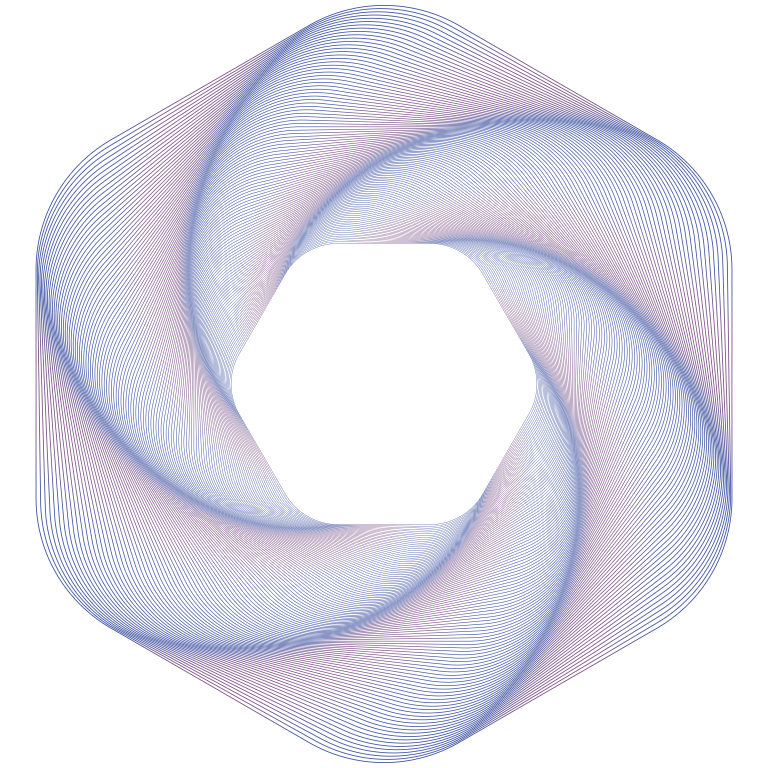
A Shadertoy shader for this background:

```glsl
// A twisted ring of fine outlines: rounded hexagons shrink as they turn a
// quarter circle, so their crowded corners form six spiral bands.
// Each outline is a distance function drawn as a thin box-filtered stroke.

const float SECTOR = 1.04719755; // sixty degrees

// Angle measured from the middle of the nearest hexagon side
float sideAngle(float angle) {
    return mod(angle + 0.5 * SECTOR, SECTOR) - 0.5 * SECTOR;
}

// Rounded hexagon of apothem 1, in polar coordinates about a side's middle
float roundedHexagon(float radius, float angle) {
    float rounding = 0.43;
    float core = 1.0 - rounding;
    vec2 q = radius * vec2(cos(angle), abs(sin(angle)));
    vec2 beyond = q - core * vec2(1.0, 0.57735);
    return length(max(beyond, 0.0)) + min(beyond.x, 0.0) - rounding;
}

// Share of a pixel covered by a stroke, also for strokes below a pixel
float strokeCoverage(float dist, float halfWidth, float pixel) {
    return clamp(0.5 + (halfWidth - dist) / pixel, 0.0, 1.0)
         - clamp(0.5 - (halfWidth + dist) / pixel, 0.0, 1.0);
}

void mainImage(out vec4 fragColor, in vec2 fragCoord) {
    float pixel = 1.0 / min(iResolution.x, iResolution.y);
    vec2 p = (fragCoord - 0.5 * iResolution.xy) * pixel;
    float radius = length(p);
    float polar = atan(p.y, p.x);

    vec3 blue = vec3(0.24, 0.32, 0.63);
    vec3 purple = vec3(0.48, 0.31, 0.52);
    vec3 color = vec3(1.0);

    // Evenly turned outlines, each a fixed ratio smaller than the last
    const int OUTLINES = 108;
    for (int i = 0; i <= OUTLINES; i++) {
        float turn = 1.5 * SECTOR * float(i) / float(OUTLINES);
        float scale = exp(-0.5773 * turn);
        float apothem = 0.453 * scale;
        float angle = sideAngle(polar - turn);

        float dist = roundedHexagon(radius / apothem, angle) * apothem;
        float ink = strokeCoverage(dist, 0.00056 * scale, pixel);

        // Purple along the sides, blue around the corners
        float sideness = smoothstep(-0.3, 0.9, cos(6.0 * angle));
        color = mix(color, mix(blue, purple, sideness), ink);
    }
    fragColor = vec4(color, 1.0);
}
```
